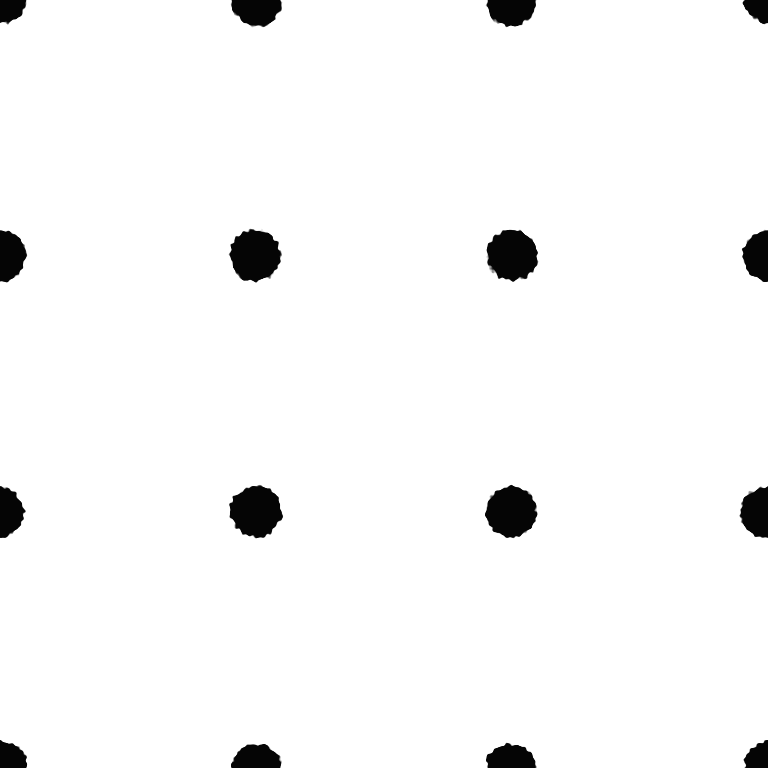
Reproduce this pattern procedurally as a Shadertoy shader.

```glsl
// Sparse square grid of rough-edged black ink dots on white paper.

const float REPEATS = 3.0;        // dots across and down
const float DOT_RADIUS = 0.099;   // lengths below are in grid cells
const float CENTRE_JITTER = 0.008;
const float RADIUS_JITTER = 0.001;
const float LOBE_FREQ = 15.0;     // broad unevenness of the outline
const float LOBE_DEPTH = 0.006;
const float GRAIN_FREQ = 42.0;    // fine ragged edge
const float GRAIN_DEPTH = 0.014;
const float TAU = 6.2831853;
const vec3 PAPER = vec3(1.0);
const vec3 INK = vec3(0.02);

// Two integer-hashed values in 0..1 for a lattice point
vec2 hash2(vec2 p) {
    uvec2 q = uvec2(ivec2(p) + 4096);
    uint h = q.x * 1597334677u ^ q.y * 3812015801u;
    h = (h ^ (h >> 15)) * 2246822519u;
    h = (h ^ (h >> 13)) * 3266489917u;
    h ^= h >> 16;
    return vec2(h & 65535u, h >> 16) / 65535.0;
}

float cornerSlope(vec2 corner, vec2 offset) {
    float angle = TAU * hash2(corner).x;
    return dot(vec2(cos(angle), sin(angle)), offset);
}

float gradientNoise(vec2 p) {
    vec2 i = floor(p);
    vec2 f = p - i;
    vec2 u = f * f * f * (f * (f * 6.0 - 15.0) + 10.0);
    vec2 e = vec2(1.0, 0.0);
    float low = mix(cornerSlope(i, f), cornerSlope(i + e, f - e), u.x);
    float high = mix(cornerSlope(i + e.yx, f - e.yx), cornerSlope(i + 1.0, f - 1.0), u.x);
    return mix(low, high, u.y);
}

// Signed distance to a dot with a ragged outline, varied by its wrapped id
float roughDot(vec2 p, vec2 id) {
    vec2 seed = floor(hash2(id + 71.0) * 500.0);
    p -= (hash2(id) - 0.5) * 2.0 * CENTRE_JITTER;
    float radius = DOT_RADIUS + (hash2(id + 23.0).x - 0.5) * 2.0 * RADIUS_JITTER;
    float lobes = gradientNoise(p * LOBE_FREQ + seed) * LOBE_DEPTH;
    float grain = gradientNoise(p * GRAIN_FREQ + seed.yx + 0.37) * GRAIN_DEPTH;
    return length(p) - radius + lobes + grain;
}

void mainImage(out vec4 fragColor, in vec2 fragCoord) {
    // Dots sit on grid corners; wrapped ids join the opposite canvas edges
    vec2 grid = fragCoord / iResolution.xy * REPEATS;
    vec2 corner = floor(grid + 0.5);
    float d = roughDot(grid - corner, mod(corner, REPEATS));

    // Antialiased ink over paper
    float pixel = REPEATS / min(iResolution.x, iResolution.y);
    float ink = 1.0 - smoothstep(-0.75 * pixel, 0.75 * pixel, d);
    fragColor = vec4(mix(PAPER, INK, ink), 1.0);
}
```
